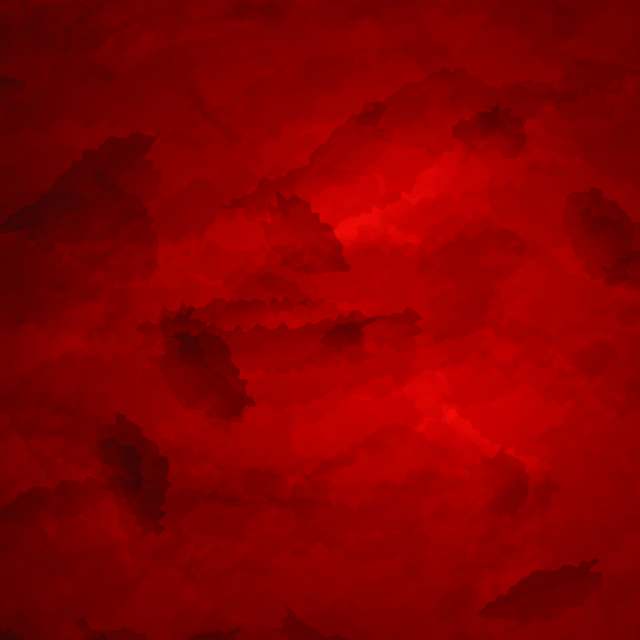
Give the GLSL for this background, as a WebGL 1 fragment shader.

```glsl
precision highp float;

uniform vec2 u_resolution;

float hash(vec2 p) {
    vec3 q = fract(p.xyx * 0.1031);
    q += dot(q, q.yzx + 33.33);
    return fract((q.x + q.y) * q.z);
}

float noise(vec2 p) {
    vec2 cell = floor(p);
    vec2 f = fract(p);
    f = f * f * (3.0 - 2.0 * f);
    float low = mix(hash(cell), hash(cell + vec2(1.0, 0.0)), f.x);
    float high = mix(hash(cell + vec2(0.0, 1.0)), hash(cell + 1.0), f.x);
    return mix(low, high, f.y);
}

vec2 rotate(vec2 p, float angle) {
    float c = cos(angle);
    float s = sin(angle);
    return vec2(c * p.x + s * p.y, c * p.y - s * p.x);
}

float fbm(vec2 p) {
    float sum = 0.0;
    float gain = 0.5;
    for (int i = 0; i < 5; i++) {
        sum += gain * noise(p);
        p = rotate(p, 0.5) * 2.03 + 17.3;
        gain *= 0.5;
    }
    return sum / 0.96875;
}

// Small flat dabs: cell values blended over narrow borders
float facets(vec2 p) {
    vec2 cell = floor(p);
    float sum = 0.0;
    float total = 0.0;
    for (int y = -1; y <= 1; y++) {
        for (int x = -1; x <= 1; x++) {
            vec2 id = cell + vec2(float(x), float(y));
            vec2 site = id + vec2(hash(id + 40.0), hash(id + 90.0));
            vec2 offset = p - site;
            float weight = exp(-22.0 * dot(offset, offset)) + 1e-8;
            sum += weight * hash(id + 150.0);
            total += weight;
        }
    }
    return sum / total;
}

// Patch of paint with a toothed outline
float patchMask(vec2 p, float angle, float seed) {
    vec2 q = rotate(p, angle);
    q.y += 0.022 * (noise(q * vec2(75.0, 14.0) + seed) - 0.5);
    float n = fbm(q * vec2(2.4, 4.8) + seed);
    return smoothstep(-0.012, 0.012, n - 0.5);
}

// Flat brush stroke with ragged sides, bristled ends and one soft side
float stroke(vec2 p, float angle, vec2 halfSize, float bend, float seed) {
    if (length(p) > 1.5 * (halfSize.x + halfSize.y)) return 0.0;
    vec2 q = rotate(p, angle);
    q.y += bend * q.x * q.x / halfSize.x;
    float along = q.x / halfSize.x;
    float ragged = halfSize.y * (noise(vec2(q.x * 14.0, seed)) - 0.5);
    ragged += 0.016 * (noise(vec2(q.x * 100.0, q.y * 15.0 + seed)) - 0.5);
    float bristles = 0.35 * halfSize.x * (noise(vec2(q.y * 90.0, seed + 7.0)) - 0.5);
    float side = abs(q.y) + ragged - halfSize.y * (1.0 - 0.45 * along * along);
    float tip = abs(q.x) + bristles - halfSize.x;
    float cover = 1.0 - smoothstep(-0.002, 0.002, max(side, tip));
    float streaks = mix(0.8, 1.0, noise(vec2(q.x * 8.0, q.y * 170.0) + seed));
    return cover * streaks * mix(0.4, 1.0, smoothstep(-1.0, 0.7, q.y / halfSize.y));
}

float paintLayers(vec2 p) {
    float paint = 0.96;
    for (int i = 0; i < 5; i++) {
        float seed = 13.7 * float(i) + 5.0;
        float angle = 0.3 + 1.1 * (hash(vec2(seed, 2.0)) - 0.5);
        paint += 0.075 * (patchMask(p, angle, seed) - 0.5);
    }
    for (int i = 0; i < 40; i++) {
        float id = float(i) + 1.0;
        vec2 center = vec2(hash(vec2(id, 11.0)), hash(vec2(id, 23.0))) * 1.1 - 0.05;
        float steep = step(0.62, hash(vec2(id, 31.0)));
        float angle = mix(0.3, -0.9, steep) + 0.7 * (hash(vec2(id, 47.0)) - 0.5);
        float size = hash(vec2(id, 59.0));
        vec2 halfSize = vec2(mix(0.04, 0.15, size), mix(0.014, 0.05, hash(vec2(id, 61.0))));
        float bend = 0.5 * (hash(vec2(id, 73.0)) - 0.5);
        float strength = mix(0.1, 0.32, hash(vec2(id, 83.0)));
        float isLight = step(0.76, hash(vec2(id, 97.0)));
        strength = mix(strength, -0.12, isLight);
        paint *= 1.0 - strength * stroke(p - center, angle, halfSize, bend, id * 5.3);
    }
    return paint;
}

void main() {
    vec2 p = gl_FragCoord.xy / min(u_resolution.x, u_resolution.y);
    vec2 uv = gl_FragCoord.xy / u_resolution;

    // Off-centre glow, darker along the left
    float reach = length((uv - vec2(0.6, 0.5)) * vec2(1.0, 1.1));
    float light = mix(0.82, 0.40, smoothstep(0.0, 0.75, reach));
    light *= mix(0.86, 1.0, smoothstep(0.0, 0.15, uv.x));

    float dabs = facets(rotate(p, 0.35) * vec2(38.0, 60.0)) - 0.5;
    float red = light * (paintLayers(p) + 0.05 * dabs);

    // Faint warmth in highlights, near-neutral trace in shadows
    float shadow = 0.012 * (1.0 - smoothstep(0.25, 0.38, red));
    float glow = 0.25 * max(red - 0.78, 0.0);
    gl_FragColor = vec4(red, shadow + glow, shadow + 0.6 * glow, 1.0);
}
```
